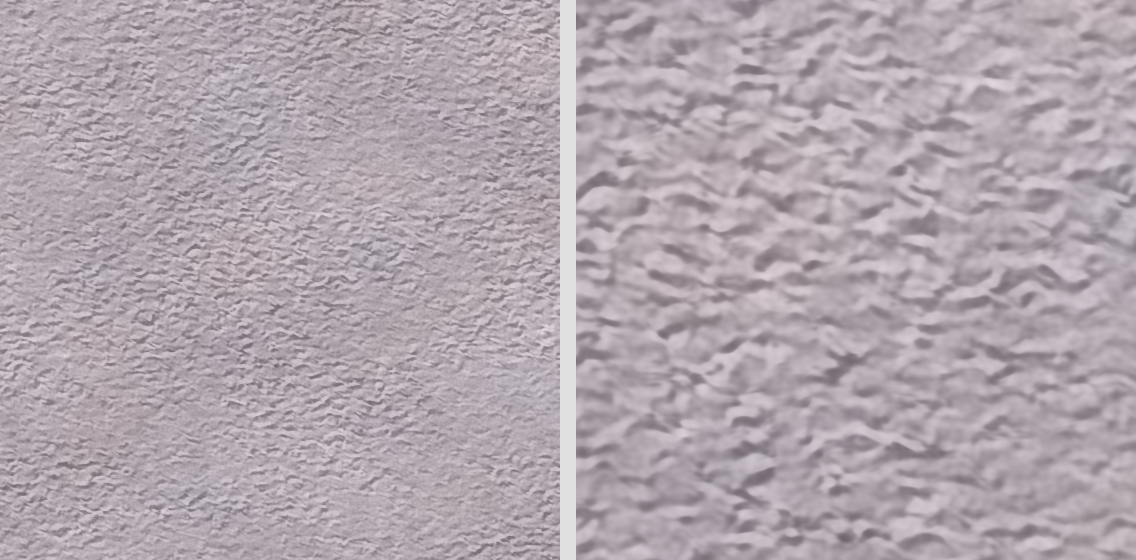
Left, the full canvas; right, a detail of the centre.
Give the GLSL for this texture, as a Shadertoy shader.

```glsl
// Rough mauve-grey plaster: short broken flakes under raking light, fading into smoother patches.

const vec3 PLASTER = vec3(0.692, 0.651, 0.682);
const vec3 COOL_TINT = vec3(-0.014, 0.002, 0.014);
const vec2 FLAKE_FREQ = vec2(52.0, 84.0);      // flakes per canvas, across and up
const vec2 CHOP_FREQ = vec2(41.0, 57.0);       // breaks between flakes
const vec2 LIGHT_STEP = vec2(-0.0012, 0.0025); // towards the light, in canvas units

// Random pair in 0..1 from a lattice point
vec2 hash22(vec2 p) {
    vec3 q = fract(vec3(p.xyx) * vec3(0.1031, 0.1030, 0.0973));
    q += dot(q, q.yzx + 33.33);
    return fract((q.xx + q.yz) * q.zy);
}

// Slope contribution of one lattice corner
float corner(vec2 cell, vec2 offset, vec2 f) {
    vec2 gradient = normalize(hash22(cell + offset) - 0.5 + 0.0001);
    return dot(gradient, f - offset);
}

// Smooth gradient noise, roughly -0.7..0.7
float gradientNoise(vec2 p) {
    vec2 cell = floor(p);
    vec2 f = p - cell;
    vec2 w = f * f * f * (f * (f * 6.0 - 15.0) + 10.0);
    float low = mix(corner(cell, vec2(0, 0), f), corner(cell, vec2(1, 0), f), w.x);
    float high = mix(corner(cell, vec2(0, 1), f), corner(cell, vec2(1, 1), f), w.x);
    return mix(low, high, w.y);
}

// Breaks up the lattice and varies the direction of the flakes
vec2 warp(vec2 p, float amount) {
    vec2 q = p * vec2(47.0, 61.0);
    vec2 bend = vec2(gradientNoise(q + 17.3), gradientNoise(q + 71.9));
    float sway = gradientNoise(p * vec2(13.0, 9.0) + 43.1);
    return p + amount * (bend + vec2(0.0, 1.5 * sway));
}

// Surface height: flakes plus tilted chips and fine crumbs
float plasterHeight(vec2 p, vec2 freq) {
    vec2 q = warp(p, 0.006) * freq;
    vec2 tilted = vec2(q.x + 0.3 * q.y, q.y - 0.2 * q.x);
    return gradientNoise(q) + 0.55 * gradientNoise(tilted * 1.83 + 29.7)
         + 0.18 * gradientNoise(q * 3.1 + 53.6);
}

// Brightness change caused by light falling along the given step
float relief(vec2 p, vec2 lightStep) {
    return plasterHeight(p - lightStep, FLAKE_FREQ) - plasterHeight(p + lightStep, FLAKE_FREQ);
}

// Local roughness, from worn smooth to deeply flaked
float roughness(vec2 p) {
    float patches = gradientNoise(p * vec2(2.6, 4.2) + 5.4)
                  + 0.8 * gradientNoise(p * vec2(9.0, 14.0) + 61.2);
    return mix(0.5, 1.4, smoothstep(-0.45, 0.4, patches));
}

// Fades single flakes in and out so that they stand apart
float chop(vec2 p, vec2 freq) {
    return mix(0.4, 1.6, smoothstep(-0.3, 0.35, gradientNoise(p * freq + 37.5)));
}

// Levels off strong values towards -1 and 1
float softLimit(float x) {
    return x * inversesqrt(1.0 + x * x);
}

void mainImage(out vec4 fragColor, in vec2 fragCoord) {
    vec2 uv = fragCoord / iResolution.y;

    // Raked relief, with shadows a little deeper than highlights
    float depth = roughness(uv) * chop(uv, CHOP_FREQ);
    float shade = softLimit(1.6 * relief(uv, LIGHT_STEP) * depth);
    float tone = 0.165 * shade - 0.05 * (shade * shade - 0.15);

    // Fine grain, then blotches and slow drift of brightness and hue
    tone += 0.06 * gradientNoise(uv * vec2(170.0, 210.0));
    tone += 0.05 * gradientNoise(uv * vec2(21.0, 30.0) + 95.1);
    tone += 0.05 * gradientNoise(uv * vec2(3.0, 5.0) + 88.6);
    float hueDrift = gradientNoise(uv * vec2(4.0, 6.0) + 12.8);

    fragColor = vec4(clamp(PLASTER + tone + COOL_TINT * hueDrift, 0.0, 1.0), 1.0);
}
```
